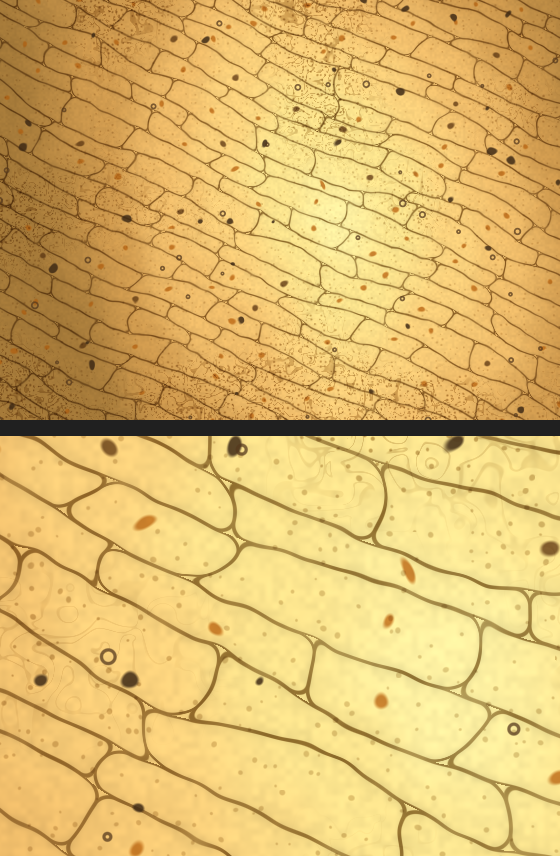
Top, the full canvas; bottom, a detail of the centre.
Reproduce this texture procedurally as a WebGL 2 fragment shader.

```glsl
#version 300 es
precision highp float;
// Stained plant skin under a microscope: slanted rows of long, round-cornered
// cells with thin brown walls, a nucleus in most cells and scattered debris.
// Wavy row borders are split by jittered end walls, then lit by an oval lamp.
uniform vec2 u_resolution;
out vec4 fragColor;

const float TILT = 0.44;            // downward slope of the rows, radians
const float ROW_HEIGHT = 0.048;     // all lengths in canvas heights
const float CELL_LENGTH = 0.19;
const float ROW_WAVE = 0.62;        // border wander, in rows
const float CORNER = 0.012;
const float WALL = 0.0014;          // half width
const float NUCLEUS = 0.0066;
const vec2 LAMP = vec2(0.80, 0.50);
const vec3 GLOW = vec3(1.00, 0.95, 0.64);
const vec3 CREAM = vec3(0.99, 0.90, 0.56);
const vec3 HONEY = vec3(0.985, 0.825, 0.49);
const vec3 AMBER = vec3(0.945, 0.745, 0.42);
const vec3 OCHRE = vec3(0.82, 0.61, 0.31);
const vec3 UMBER = vec3(0.65, 0.48, 0.225);
const vec3 WALL_TINT = vec3(0.62, 0.52, 0.34);
const vec3 RUST = vec3(0.74, 0.41, 0.08);
const vec3 SOOT = vec3(0.24, 0.16, 0.08);

vec2 hash2(vec2 p) {
  vec3 q = fract(p.xyx * vec3(0.1031, 0.1030, 0.0973));
  q += dot(q, q.yzx + 33.33);
  return fract((q.xx + q.yz) * q.zy);
}

float noise(vec2 p) {
  vec2 i = floor(p), f = fract(p);
  f = f * f * (3.0 - 2.0 * f);
  float low = mix(hash2(i).x, hash2(i + vec2(1, 0)).x, f.x);
  float high = mix(hash2(i + vec2(0, 1)).x, hash2(i + vec2(1, 1)).x, f.x);
  return mix(low, high, f.y);
}

// Lower border of a row at a place along it, in rows.
float rowBorder(float row, float along) {
  return row + ROW_WAVE * (noise(vec2(along * 7.0 + row * 3.7, row * 17.0)) - 0.5);
}

// End wall of a cell, slanted and bowed across the row, in cell lengths.
float endWall(float index, float row, float across) {
  vec2 a = hash2(vec2(index, row) + 71.0), b = hash2(vec2(index, row) + 193.0);
  float t = across - 0.5;
  return index + 0.5 * (a.x - 0.5) + 0.3 * (a.y - 0.5) * t + 0.55 * (b.x - 0.5) * t * t;
}

// One jittered dot per grid square: x = signed distance, y = random value.
vec2 dotField(vec2 p, float size, float radius) {
  vec2 id = floor(p / size), h = hash2(id + size * 913.0);
  vec2 center = (id + 0.5 + 0.6 * (h - 0.5)) * size;
  vec2 k = hash2(id + 47.0);
  return vec2(length(p - center) - radius * (0.5 + k.x), k.y);
}

vec3 lampColor(float r) {
  vec3 c = mix(GLOW, CREAM, smoothstep(0.0, 0.13, r));
  c = mix(c, HONEY, smoothstep(0.13, 0.27, r));
  c = mix(c, AMBER, smoothstep(0.26, 0.40, r));
  c = mix(c, OCHRE, smoothstep(0.39, 0.56, r));
  return mix(c, UMBER, smoothstep(0.54, 0.76, r));
}

void main() {
  vec2 p = gl_FragCoord.xy / u_resolution.y;
  float px = 1.0 / u_resolution.y;

  // Lamp light with soft blotches
  vec2 l = p - LAMP;
  float r = length(vec2(l.x + 0.2 * l.y, l.y * 0.72));
  vec3 color = lampColor(r + 0.09 * (noise(p * 5.0) - 0.5) + 0.04 * (noise(p * 19.0) - 0.5));

  // Tilted, gently bent cell space
  vec2 wobble = vec2(noise(p * 42.0), noise(p * 42.0 + 90.0)) - 0.5;
  vec2 q = p + 0.005 * wobble;
  q = vec2(cos(TILT) * q.x - sin(TILT) * q.y, sin(TILT) * q.x + cos(TILT) * q.y);
  q.y += 0.012 * sin(q.x * 4.0 + 1.0) + 0.006 * sin(q.x * 9.0 + q.y * 5.0);

  // Row, then cell within the row
  float v = q.y / ROW_HEIGHT + 40.0, row = floor(v);
  if (v < rowBorder(row, q.x)) row -= 1.0;
  else if (v > rowBorder(row + 1.0, q.x)) row += 1.0;
  float low = rowBorder(row, q.x), high = rowBorder(row + 1.0, q.x);
  float across = (v - low) / (high - low);
  float x = q.x / CELL_LENGTH + 20.0 + 5.0 * hash2(vec2(row, 5.0)).x;
  float cell = floor(x);
  if (x < endWall(cell, row, across)) cell -= 1.0;
  else if (x > endWall(cell + 1.0, row, across)) cell += 1.0;
  float left = endWall(cell, row, across), right = endWall(cell + 1.0, row, across);

  // Rounded wall lines of uneven strength
  vec2 gap = vec2(min(x - left, right - x) * CELL_LENGTH, min(v - low, high - v) * ROW_HEIGHT);
  vec2 k = CORNER - gap;
  float wall = min(k.x, k.y) > 0.0 ? abs(CORNER - length(k)) : min(gap.x, gap.y);
  float line = 1.0 - smoothstep(WALL - 0.6 * px, WALL + 0.9 * px, wall);
  float strength = 0.6 + 0.45 * noise(p * 35.0 + 11.0);
  color *= mix(vec3(1), WALL_TINT, line * strength);
  color *= 1.0 - 0.09 * exp(-wall / 0.004);

  // Nuclei
  vec2 h = hash2(vec2(cell, row) + 311.0), g = hash2(vec2(cell, row) + 577.0);
  vec2 spot = vec2((x - mix(left, right, 0.25 + 0.5 * h.x)) * CELL_LENGTH,
                   (across - 0.35 - 0.3 * h.y) * (high - low) * ROW_HEIGHT);
  float nucleus = length(spot + 0.003 * wobble) - NUCLEUS * (0.65 + 0.4 * g.x);
  float stain = (1.0 - smoothstep(-0.002, 0.0012 + px, nucleus)) * step(g.y, 0.75);
  color = mix(color, mix(RUST, SOOT, step(0.8, g.x) * 0.7) * (0.75 + 0.25 * color.r), stain * 0.8);

  // Fine grain, denser in dirty patches and toward the lower edge
  float dirt = smoothstep(0.5, 0.85, noise(p * 4.0 + 30.0) + 0.35 * smoothstep(0.3, 0.0, p.y));
  vec2 grain = dotField(p + 0.004 * wobble, 0.011, 0.0016);
  float grains = (1.0 - smoothstep(-px, px, grain.x)) * step(grain.y, 0.22 + 0.5 * dirt);
  color *= mix(vec3(1), vec3(0.72, 0.62, 0.45), grains * (0.45 + 0.5 * dirt));
  float thread = abs(noise(p * 48.0 + 4.0 * wobble) - 0.5);
  color *= mix(vec3(1), vec3(0.75, 0.66, 0.5), dirt * 0.65 * (1.0 - smoothstep(0.02, 0.08, thread)));
  color *= 0.97 + 0.06 * noise(p * 190.0);

  // Dark flecks and small ringed bubbles
  vec2 fleck = dotField(p + 0.012 * wobble, 0.085, 0.0065);
  float flecks = (1.0 - smoothstep(-0.0015, 0.001 + px, fleck.x)) * step(fleck.y, 0.17);
  color = mix(color, SOOT, flecks * 0.85);
  vec2 bubble = dotField(p + 0.03, 0.072, 0.005);
  float ring = (1.0 - smoothstep(0.0006, 0.0012 + px, abs(bubble.x))) * step(bubble.y, 0.14);
  color = mix(color, SOOT * 1.4, ring * 0.75);

  fragColor = vec4(color, 1.0);
}
```
